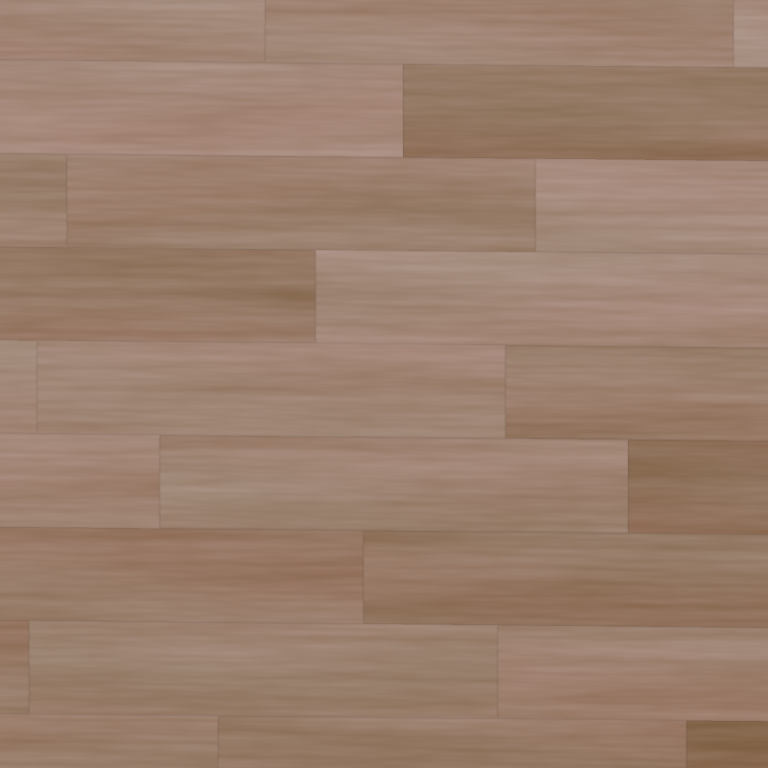
Write a Shadertoy shader that draws this texture.

```glsl
// Staggered parquet of pale wooden planks with fine horizontal grain.

const vec3 DARK_OAK = vec3(0.53, 0.41, 0.31);
const vec3 PALE_OAK = vec3(0.645, 0.545, 0.487);
const vec3 PINK_TINT = vec3(0.010, -0.006, -0.002);
const float ROW_HEIGHT = 0.1216;
const float PLANK_LENGTH = 0.61;
const float ROW_TILT = 0.010;
const float FIRST_SEAM = 0.078;
const float SEAM_WIDTH = 0.0026;
const float MEAN_TONE = 0.65;

// Per row, from the top: joint position, then lightness of three planks
const vec4 ROWS[9] = vec4[9](
    vec4(0.345, 0.76, 0.68, 0.84), vec4(0.525, 0.82, 0.38, 0.40),
    vec4(0.087, 0.60, 0.60, 0.84), vec4(0.411, 0.46, 0.82, 0.70),
    vec4(0.048, 0.82, 0.77, 0.56), vec4(0.208, 0.76, 0.70, 0.32),
    vec4(0.473, 0.52, 0.45, 0.40), vec4(0.038, 0.54, 0.67, 0.69),
    vec4(0.284, 0.66, 0.60, 0.18));

vec2 hash22(vec2 p) {
    vec3 q = fract(p.xyx * vec3(0.1031, 0.1030, 0.0973));
    q += dot(q, q.yzx + 33.33);
    return fract((q.xx + q.yz) * q.zy);
}

// Distance to the nearest jittered cell point
float cellular(vec2 p) {
    vec2 cell = floor(p);
    float nearest = 2.0;
    for (int j = -1; j <= 1; j++) {
        for (int i = -1; i <= 1; i++) {
            vec2 c = cell + vec2(i, j);
            nearest = min(nearest, length(c + hash22(c) - p));
        }
    }
    return nearest;
}

// Wavering bands along the plank, from layered sines
float grainBands(vec2 p, float seed) {
    float sum = 0.0;
    float frequency = 52.0;
    float amplitude = 0.5;
    for (int i = 0; i < 6; i++) {
        float phase = seed * 6.283 + float(i) * 2.4;
        float bend = 0.8 * sin(p.x * (4.0 + 1.7 * float(i)) + phase * 1.7);
        float fade = 0.65 + 0.35 * sin(p.x * 9.0 + phase * 3.1);
        sum += amplitude * fade * sin(p.y * frequency + bend + phase);
        frequency *= 1.67;
        amplitude *= 0.82;
    }
    return sum;
}

// Long streaks and short fibres: cellular noise stretched lengthwise
float grainFibres(vec2 p, float seed) {
    vec2 shift = vec2(17.0, 41.0) * seed;
    float coarse = cellular(p * vec2(4.0, 85.0) + shift);
    float fine = cellular(p * vec2(17.0, 170.0) + shift.yx);
    return 0.6 * coarse + 0.4 * fine - 0.45;
}

// Broad swell that wanders across the plank, from -1 to 1
float swell(vec2 p, float frequency, vec2 seeds) {
    float wander = 1.2 * sin(p.x * 5.0 + seeds.x * 6.283);
    return sin(p.y * frequency + wander + seeds.y * 6.283);
}

// Soft dark line at either end of a span; t runs from 0 to 1 over it
float seam(float t, float span, float width) {
    float d = min(t, 1.0 - t) * span;
    return 1.0 - smoothstep(0.0, width, d);
}

vec3 parquet(vec2 uv) {
    // Rows and staggered planks
    float rowPos = (1.0 - uv.y - ROW_TILT * uv.x - FIRST_SEAM) / ROW_HEIGHT + 1.0;
    float row = clamp(floor(rowPos), 0.0, 8.0);
    vec4 rowPlanks = ROWS[int(row)];
    float plankPos = (uv.x - rowPlanks.x) / PLANK_LENGTH;
    float plank = clamp(floor(plankPos), -1.0, 1.0);
    vec2 seeds = hash22(vec2(plank + 5.0, row + 3.0) * 7.3);

    // Plank tone, spread around the mean
    float tone = rowPlanks[int(plank) + 2];
    float lightness = MEAN_TONE + 1.25 * (tone - MEAN_TONE);

    // Grain follows the slight tilt of the rows
    vec2 p = vec2(uv.x, uv.y + ROW_TILT * uv.x);
    lightness += 0.15 * grainBands(p, seeds.x);
    lightness -= 0.50 * grainFibres(p, seeds.y);
    lightness += 0.12 * swell(p, 40.0, seeds);
    lightness += 0.16 * (uv.y - 0.5) + 0.04;
    vec3 color = mix(DARK_OAK, PALE_OAK, lightness);

    // Faint pink and grey-green tints
    color += PINK_TINT * (0.6 * swell(p, 31.0, seeds.yx) + 0.6 * seeds.x);

    // Faint seams between rows and at plank ends
    float rowSeam = seam(fract(rowPos), ROW_HEIGHT, SEAM_WIDTH);
    float endSeam = seam(fract(plankPos), PLANK_LENGTH, SEAM_WIDTH);
    return color * (1.0 - 0.06 * max(rowSeam, endSeam));
}

void mainImage(out vec4 fragColor, in vec2 fragCoord) {
    // Average a 2 by 2 grid to smooth the plank edges
    vec3 sum = vec3(0.0);
    for (int i = 0; i < 4; i++) {
        vec2 offset = (vec2(i % 2, i / 2) - 0.5) * 0.5;
        sum += parquet((fragCoord + offset) / iResolution.xy);
    }
    fragColor = vec4(sum / 4.0, 1.0);
}
```
